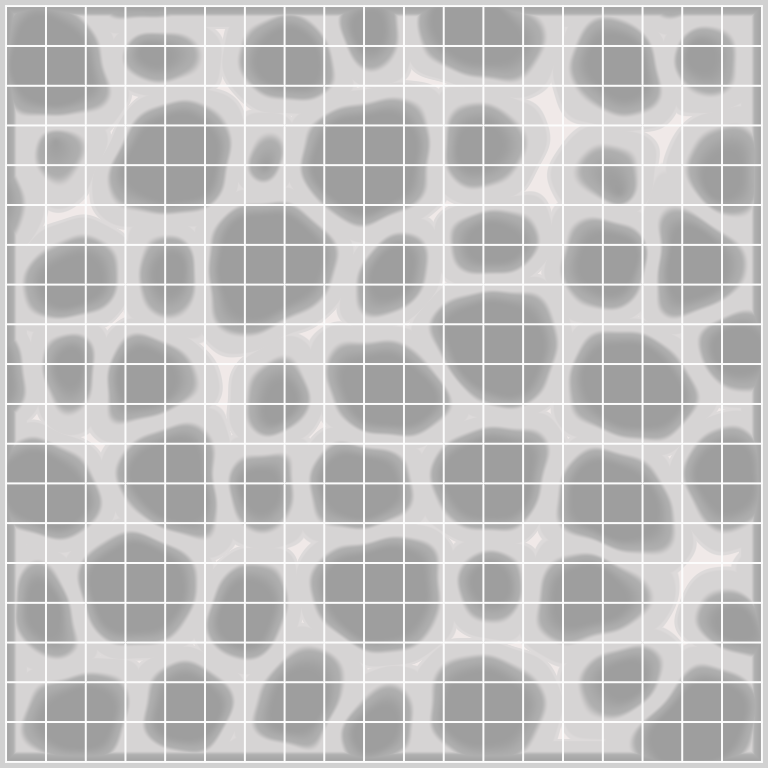
A Shadertoy shader for this texture:

```glsl
// Rounded grey cells in a pale web, overlaid with a thin white square grid.

vec2 hash2(vec2 p) {
    return fract(sin(vec2(dot(p, vec2(127.1, 311.7)),
                          dot(p, vec2(269.5, 183.3)))) * 43758.5453);
}

// Signed depth inside a cell: positive in cells, negative at web junctions.
float cellDepth(vec2 p) {
    const float sharpness = 45.0;
    const float pitch = 0.143;
    vec2 home = floor(p / pitch);
    float nearest = 0.0;
    float total = exp(-sharpness * 0.09);
    for (int y = -2; y <= 2; y++) {
        for (int x = -2; x <= 2; x++) {
            vec2 id = home + vec2(x, y);
            vec2 shape = hash2(id + 41.0);
            vec2 center = (id + 0.5 + 0.58 * (hash2(id) - 0.5)) * pitch;

            // Stretch each cell mostly along the rising diagonal.
            float angle = 0.8 + 2.2 * (hash2(id + 87.0).x - 0.5);
            vec2 axis = vec2(cos(angle), sin(angle));
            vec2 v = p - center;
            float stretch = 1.0 + 0.2 * shape.y;
            vec2 q = vec2(dot(v, axis) / stretch,
                          dot(v, vec2(-axis.y, axis.x)) * stretch);

            float weight = exp(-sharpness * (length(q) - 0.052 * shape.x));
            nearest = max(nearest, weight);
            total += weight;
        }
    }
    return 0.5 / sharpness * log(nearest / (total - nearest));
}

void mainImage(out vec4 fragColor, in vec2 fragCoord) {
    vec2 uv = fragCoord / iResolution.xy;
    float pixel = 1.0 / min(iResolution.x, iResolution.y);
    vec2 toEdge = min(uv, 1.0 - uv);
    float edge = min(toEdge.x, toEdge.y);

    // Cells, slightly warped, with the web fading out near the frame
    vec2 p = uv + 0.004 * sin(uv.yx * 34.0 + vec2(1.0, 4.0))
                + 0.0015 * sin(uv.yx * 95.0 + vec2(3.0, 0.5));
    float depth = max(cellDepth(p + 3.0), 0.028 - edge);

    // Soft halo, pale web and brighter junctions
    float halo = 1.0 - smoothstep(0.010, 0.023, depth);
    float web = 1.0 - smoothstep(0.0055, 0.0115, depth);
    float streak = 1.0 - smoothstep(-0.0078, -0.0060, depth);
    float pool = 1.0 - smoothstep(-0.0102, -0.0090, depth);
    vec3 color = vec3(0.62 + 0.065 * halo);
    color = mix(color, vec3(0.84, 0.83, 0.83), web);
    color += 0.025 * streak;
    color = mix(color, vec3(0.94, 0.915, 0.91), pool);

    // Frame and grid lines
    color = mix(vec3(0.82), color, smoothstep(-0.5, 0.5, (edge - 0.008) / pixel));
    vec2 grid = (uv - 0.008) / 0.984 * 19.0;
    vec2 toLine = abs(fract(grid + 0.5) - 0.5) * 0.984 / 19.0;
    float lineDist = min(toLine.x, toLine.y);
    float line = 1.0 - smoothstep(-0.5, 0.5, (lineDist - 0.0013) / pixel);
    line *= smoothstep(-0.5, 0.5, (edge - 0.0067) / pixel);
    color = mix(color, vec3(0.99), line);

    fragColor = vec4(color, 1.0);
}
```
